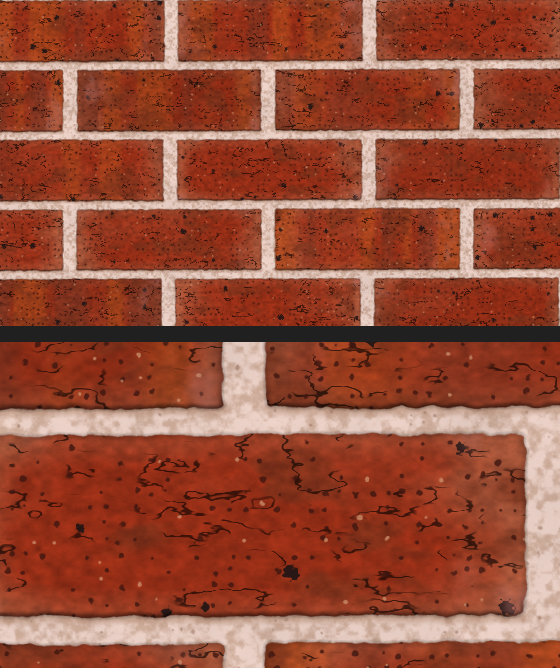
Top, the full canvas; bottom, a detail of the centre.
A WebGL 1 fragment shader for this texture:

```glsl
precision highp float;

uniform vec2 u_resolution;

float hash(vec2 p) {
  vec3 q = fract(p.xyx * 0.1031);
  q += dot(q, q.yzx + 33.33);
  return fract((q.x + q.y) * q.z);
}

float noise(vec2 p) {
  vec2 i = floor(p), f = fract(p);
  f = f * f * (3.0 - 2.0 * f);
  return mix(mix(hash(i), hash(i + vec2(1, 0)), f.x),
             mix(hash(i + vec2(0, 1)), hash(i + vec2(1, 1)), f.x), f.y);
}

float fbm(vec2 p) {
  float sum = 0.0, amp = 0.53;
  for (int i = 0; i < 4; i++) {
    sum += amp * noise(p);
    p = p * 2.03 + 17.3;
    amp *= 0.5;
  }
  return sum;
}

float roundedBox(vec2 p, vec2 halfSize, float r) {
  vec2 q = abs(p) - halfSize + r;
  return length(max(q, 0.0)) + min(max(q.x, q.y), 0.0) - r;
}

// Irregular dots, one at most per cell
float specks(vec2 p, float cells, float chance, float radius, float px) {
  vec2 g = p * cells, id = floor(g);
  vec2 center = 0.3 + 0.4 * vec2(hash(id + 3.1), hash(id + 47.7));
  float r = radius * (0.45 + 0.55 * hash(id + 91.3));
  float d = length(fract(g) - center) / cells - r + (noise(p * 330.0) - 0.5) * r;
  return step(hash(id + 12.9), chance) * (1.0 - smoothstep(-px, px, d));
}

void main() {
  float px = 1.0 / u_resolution.y;
  vec2 p = gl_FragCoord.xy * px;
  p.y = 1.0 - p.y;

  // Running bond, slightly tilted, with y pointing down
  float course = (p.y + 0.0105 + 0.0035 * p.x) / 0.2137;
  float row = floor(course);
  float shift = 0.5 * mod(row, 2.0) + 0.014 * (hash(vec2(row, 8.0)) - 0.5);
  float along = (p.x - 0.522) / 0.6085 + shift;
  vec2 id = vec2(floor(along), row) + 20.0;
  vec2 local = (vec2(fract(along), fract(course)) - 0.5) * vec2(0.6085, 0.2137);
  vec2 seed = id * vec2(7.31, 3.77);
  vec2 q = p + seed;
  float tone = hash(id), variety = hash(id + 31.0);

  // Ragged brick outline
  vec2 halfSize = vec2(0.2825, 0.0932) + 0.002 * (vec2(tone, variety) - 0.5);
  float d = roundedBox(local, halfSize, 0.005);
  d += (fbm(p * 65.0) - 0.5) * 0.0065;
  float brickMask = 1.0 - smoothstep(-px, px, d);

  // Fired clay: red heart, dusty ends, vertical bands
  float cloud = fbm(q * vec2(7.0, 10.0));
  float grain = fbm(q * vec2(95.0, 130.0));
  float sideFade = smoothstep(0.17, 0.29, abs(local.x) + 0.09 * (cloud - 0.5));
  float rim = 1.0 - smoothstep(0.0, 0.04, -d + 0.03 * (cloud - 0.5));
  float dust = clamp(0.65 * sideFade + 0.5 * rim + 0.9 * (cloud - 0.47), 0.0, 1.0);
  vec3 brick = mix(vec3(0.57, 0.175, 0.085), vec3(0.63, 0.32, 0.215), dust);
  float band = noise(vec2(local.x * 17.0 + variety * 90.0, 4.0 + local.y * 2.0));
  float banded = smoothstep(0.45, 0.8, variety);
  brick = mix(brick, vec3(0.65, 0.27, 0.105), banded * 0.75 * smoothstep(0.5, 0.75, band));
  brick = mix(brick, vec3(0.47, 0.20, 0.13), banded * 0.6 * (1.0 - smoothstep(0.2, 0.42, band)));
  brick *= 0.94 + 0.11 * tone;
  brick = mix(brick, vec3(0.46, 0.19, 0.105), 0.65 * smoothstep(0.55, 0.72, fbm(q * vec2(11.0, 19.0) + 5.0)));
  brick *= 0.8 + 0.4 * grain;

  // Short horizontal cracks
  float ridge = abs(fbm(q * vec2(21.0, 48.0) + 9.0) - 0.5);
  float crack = 1.0 - smoothstep(0.006, 0.03, ridge);
  crack *= smoothstep(0.48, 0.68, noise(q * vec2(28.0, 65.0) + 40.0));
  brick *= 1.0 - 0.6 * crack;

  // Pits, burnt spots, pale grit and lime bloom
  brick = mix(brick, vec3(0.24, 0.085, 0.06), 0.8 * specks(q, 62.0, 0.38, 0.0032, px));
  brick = mix(brick, vec3(0.12, 0.08, 0.08), 0.9 * specks(q + 2.3, 23.0, 0.11, 0.0085, px));
  brick = mix(brick, vec3(0.80, 0.57, 0.43), 0.75 * specks(q + 5.7, 48.0, 0.10, 0.0025, px));
  float bloom = smoothstep(0.56, 0.78, fbm(q * vec2(16.0, 9.0) + 70.0));
  brick = mix(brick, vec3(0.72, 0.46, 0.44), 0.45 * bloom * sideFade);

  // Worn edges, darkest underneath
  float edge = 1.0 - smoothstep(0.0, 0.007, -d);
  float underside = smoothstep(0.075, 0.093, local.y);
  brick *= 1.0 - edge * (0.16 + 0.32 * underside);

  // Sandy mortar, shaded below each brick
  float sand = fbm(p * 120.0);
  vec3 mortar = mix(vec3(0.79, 0.66, 0.59), vec3(0.91, 0.81, 0.77), smoothstep(0.2, 0.65, sand));
  mortar *= 0.95 + 0.1 * fbm(p * 15.0);
  float shade = (1.0 - smoothstep(0.0, 0.012, d)) * smoothstep(0.084, 0.096, local.y);
  mortar = mix(mortar, vec3(0.69, 0.53, 0.44), 0.7 * shade);
  mortar *= 1.0 - 0.2 * (1.0 - smoothstep(0.0, 0.004, d));
  mortar = mix(mortar, vec3(0.60, 0.46, 0.39), 0.55 * specks(p, 85.0, 0.13, 0.0022, px));

  gl_FragColor = vec4(mix(mortar, brick, brickMask), 1.0);
}
```
